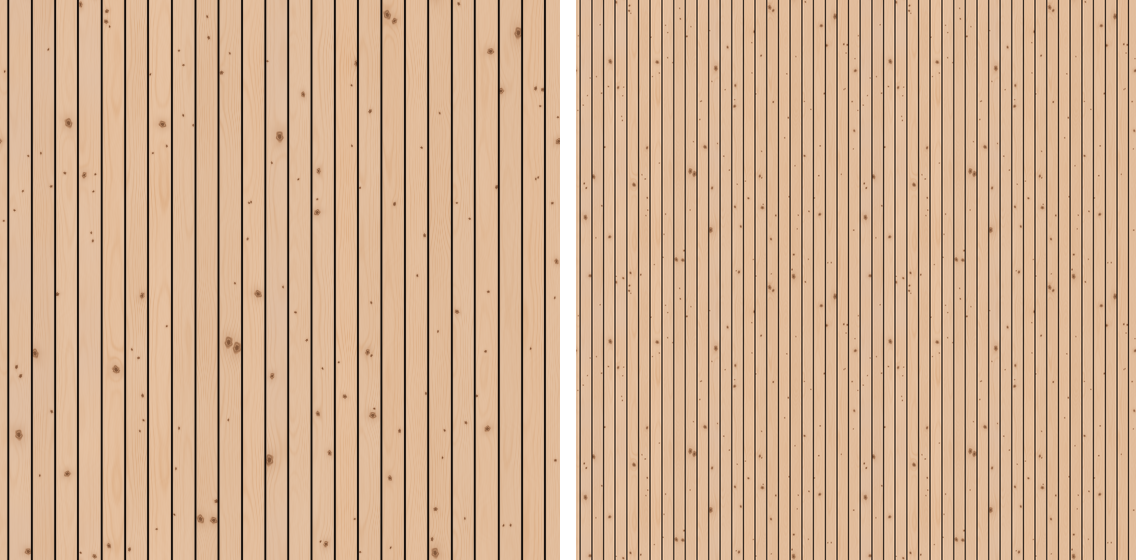
Left: one tile. Right: repeated 2 by 2.
This texture is drawn by a Shadertoy shader. Its source:

```glsl
// Pale softwood boards standing side by side with narrow dark gaps.
// Each board gets its own tint, contour-line grain from periodic sines,
// and hashed knots that bend the grain; everything wraps on the canvas.
#define BOARDS 24.0
#define SHIFT 0.36
#define GAP_HALF 0.039
#define KNOTS 9
#define GRAIN 0.55
#define PALE vec3(0.898, 0.763, 0.643)
#define HONEY vec3(0.850, 0.665, 0.500)
#define KNOT_TAN vec3(0.730, 0.530, 0.380)
#define KNOT_DARK vec3(0.430, 0.265, 0.160)
#define GAP_COLOR vec3(0.055, 0.038, 0.030)

const float TAU = 6.2831853;

float hash(vec2 p) {
    vec3 q = fract(vec3(p.xyx) * vec3(0.1031, 0.1030, 0.0973));
    q += dot(q, q.yzx + 33.33);
    return fract((q.x + q.y) * q.z);
}

// Layered sines along the board; whole frequencies keep it periodic in y.
float wave(float y, float id, float seed, float freq) {
    float sum = 0.0, amp = 0.5;
    for (int i = 0; i < 4; i++) {
        float k = freq + floor(3.0 * hash(vec2(id, seed + float(i))));
        sum += amp * sin(TAU * (k * y + hash(vec2(id + 40.0, seed + float(i)))));
        freq *= 2.0;
        amp *= 0.55;
    }
    return sum;
}

// Grain height: contours run along the board and close into long ovals.
float grainField(float u, float y, float id) {
    float heart = mix(-0.25, 1.25, hash(vec2(id, 3.0)));
    float across = u - heart + 0.07 * wave(y, id, 11.0, 2.0);
    float rings = mix(6.0, 12.0, hash(vec2(id, 4.0)));
    return rings * across * across + 1.1 * wave(y, id, 21.0, 1.0);
}

void mainImage(out vec4 fragColor, in vec2 fragCoord) {
    vec2 uv = fragCoord / iResolution.xy;
    float x = uv.x * BOARDS - SHIFT;
    float id = mod(floor(x), BOARDS);
    float u = fract(x), y = uv.y;
    float pixel = BOARDS / iResolution.x;

    // Knots: gather their colour masks and their push on the grain
    float push = 0.0, stain = 0.0, body = 0.0, core = 0.0;
    for (int i = 0; i < KNOTS; i++) {
        vec2 key = vec2(id + 7.0, float(i) * 5.0 + 60.0);
        float size = hash(key);
        float radius = mix(0.035, 0.20, pow(size, 5.0));
        float present = step(0.3, hash(key + 1.0));
        vec2 d = vec2(u - mix(0.06, 0.94, hash(key + 2.0)),
                      (fract(y - hash(key + 3.0) + 0.5) - 0.5) * BOARDS);
        float angle = atan(d.y, d.x);
        float r = length(d * vec2(1.0, 0.85));
        r *= 1.0 + 0.12 * sin(2.0 * angle + size * 40.0) + 0.07 * sin(5.0 * angle + size * 90.0);
        float soft = max(0.7 * pixel, 0.02);
        float disc = present * (1.0 - smoothstep(radius - soft, radius + soft, r));
        float ringed = 0.5 + 0.5 * cos(r / radius * 9.0 + sin(angle * 3.0));
        float small = 1.0 - smoothstep(0.06, 0.11, radius);
        float heart = 1.0 - smoothstep(0.25 * radius, 0.65 * radius, r);
        push += present * radius * 9.0 * exp(-dot(d * vec2(1.0, 0.45), d * vec2(1.0, 0.45)) / (5.0 * radius * radius));
        stain = max(stain, present * exp(-r * r / (3.5 * radius * radius)));
        body = max(body, disc * mix(0.75, 0.95, small));
        core = max(core, disc * max(0.55 * small, max(0.75 * heart, 0.35 * ringed)));
    }

    // Grain lines, fine fibres and slow colour drift
    float field = grainField(u, y, id) + push;
    float lines = pow(0.5 + 0.5 * sin(TAU * field), 3.0);
    lines *= 0.6 + 0.4 * wave(y, id, 31.0, 2.0);
    float fibre = sin(TAU * (6.0 * u + 0.7 * wave(y, id, 41.0, 3.0)))
                * sin(TAU * (3.0 * u + wave(y, id, 51.0, 5.0)));
    float drift = wave(y, id, 61.0, 1.0) * sin(2.5 * u + 6.0 * hash(vec2(id, 5.0)));
    float warmth = 0.10 + 0.22 * hash(vec2(id, 6.0)) + 0.10 * drift + 0.06 * fibre;
    warmth += GRAIN * mix(0.5, 1.0, hash(vec2(id, 7.0))) * lines;
    vec3 color = mix(PALE, HONEY, clamp(warmth, 0.0, 1.0));
    color *= 0.99 + 0.025 * hash(vec2(id, 8.0));

    // Some boards are slightly washed out and rosy in patches
    float washed = step(0.72, hash(vec2(id, 9.0))) * (0.5 + 0.5 * wave(y, id, 71.0, 2.0));
    color = mix(color, vec3(0.865, 0.745, 0.655), 0.5 * washed);

    // Knot colours
    color = mix(color, KNOT_TAN, 0.35 * stain);
    color = mix(color, KNOT_TAN, body);
    color = mix(color, KNOT_DARK, core);

    // Gaps, each a little off centre, with a faintly rounded board edge
    float left = u - 0.02 * (hash(vec2(id, 90.0)) * 2.0 - 1.0);
    float right = 1.0 - u + 0.02 * (hash(vec2(mod(id + 1.0, BOARDS), 90.0)) * 2.0 - 1.0);
    float edge = min(left, right);
    float blur = max(0.65 * pixel, 0.012);
    color *= 1.0 - 0.08 * (1.0 - smoothstep(GAP_HALF, GAP_HALF + 0.06, edge));
    color = mix(GAP_COLOR, color, smoothstep(GAP_HALF - blur, GAP_HALF + blur, edge));

    fragColor = vec4(color, 1.0);
}
```
